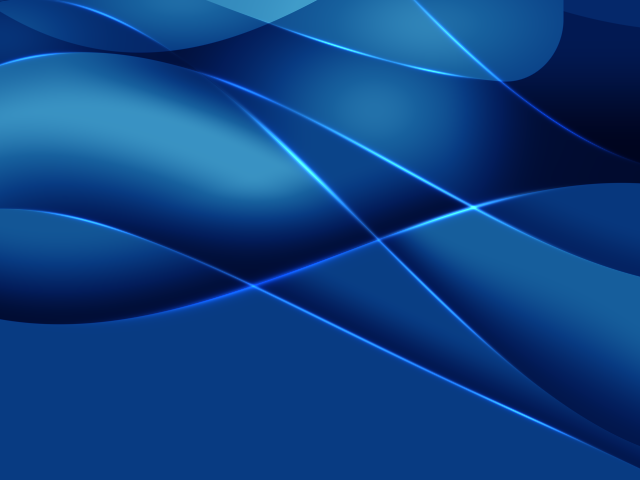
Write a WebGL 1 fragment shader that draws this background.

```glsl
precision highp float;
// Overlapping translucent blue waves with glowing cyan edges.
uniform vec2 u_resolution;

const vec3 BLUE_GLOW = vec3(0.01, 0.16, 0.66);
const vec3 CYAN_CORE = vec3(0.24, 0.56, 0.50);

// Smooth quartic through five evenly spaced heights over x = 0 .. 4/3.
float wave(float x, vec4 h, float last) {
  float s = x * 3.0;
  float d1 = h.y - h.x;
  float d2 = h.z - 2.0 * h.y + h.x;
  float d3 = h.w - 3.0 * h.z + 3.0 * h.y - h.x;
  float d4 = last - 4.0 * h.w + 6.0 * h.z - 4.0 * h.y + h.x;
  return h.x + s * (d1 + (s - 1.0) / 2.0 * (d2 + (s - 2.0) / 3.0 * (d3 + (s - 3.0) / 4.0 * d4)));
}

// Approximate signed distance to a wave, positive above it.
float side(vec2 p, vec4 h, float last) {
  float y = wave(p.x, h, last);
  float slope = (wave(p.x + 0.005, h, last) - y) / 0.005;
  return (p.y - y) / sqrt(1.0 + slope * slope);
}

float inside(float d) {
  return smoothstep(-0.0015, 0.0015, d);
}

float blob(vec2 p, vec2 center, vec2 radius) {
  vec2 q = (p - center) / radius;
  return exp(-dot(q, q));
}

// Brightness to colour: near-black navy, blue, then pale teal.
vec3 tone(float t) {
  vec3 c = mix(vec3(0.0, 0.01, 0.10), vec3(0.01, 0.11, 0.35), clamp(t * 4.0, 0.0, 1.0));
  c = mix(c, vec3(0.03, 0.23, 0.51), clamp(t * 4.0 - 1.0, 0.0, 1.0));
  c = mix(c, vec3(0.09, 0.38, 0.62), clamp(t * 4.0 - 2.0, 0.0, 1.0));
  return mix(c, vec3(0.25, 0.61, 0.79), clamp(t * 4.0 - 3.0, 0.0, 1.0));
}

// Light along an edge, fading away from its center.
vec3 glint(float d, float x, float center, float spread, float width, float core) {
  float along = (x - center) / spread;
  float r = abs(d) / width;
  return exp(-along * along) * (BLUE_GLOW * exp(-r * 1.5) + CYAN_CORE * core * exp(-r * r * 3.5));
}

void main() {
  vec2 p = gl_FragCoord.xy / u_resolution * vec2(4.0 / 3.0, 1.0);
  float x = p.x;

  // Edges of the long ribbons
  float low = side(p, vec4(0.566, 0.490, 0.337, 0.177), 0.024);
  float rising = side(p, vec4(0.335, 0.349, 0.455, 0.572), 0.618);
  float middle = side(p, vec4(0.865, 0.872, 0.741, 0.561), 0.424);
  float steep = side(p, vec4(0.997, 0.908, 0.623, 0.297), 0.071);
  // Edges of the upper sheets
  float lobeBottom = side(p, vec4(1.191, 1.038, 0.915, 0.835), 0.861);
  float bowl = side(p, vec4(0.976, 0.892, 1.003, 1.208), 1.347);
  float fall = side(p, vec4(2.302, 1.694, 1.226, 0.868), 0.660);
  float corner = side(p, vec4(2.010, 1.578, 1.255, 1.043), 0.943);
  vec2 cornerGap = max(0.13 - vec2(lobeBottom, 1.174 - x), 0.0);
  float lobe = inside(0.13 - length(cornerGap));

  float aLow = inside(low);
  float aRising = inside(rising);
  float aMiddle = inside(middle);
  float aSteep = inside(steep);
  float aFall = inside(fall);
  float aBowl = inside(bowl);

  // Upper band, dark right side and its corner sheet
  float bandFade = 1.0 - 0.8 * smoothstep(0.92, 1.16, x);
  float t = 0.08 + 0.74 * bandFade * blob(p, vec2(0.78, 0.77), vec2(0.28, 0.21));
  float night = 0.02 + 0.2 * smoothstep(0.68, 0.92, p.y) + 0.13 * inside(corner);
  t = mix(t, night, aFall);

  // Upper left sheets and the rounded lobe
  float leftFold = 0.14 + 0.3 * blob(p, vec2(0.0, 0.92), vec2(0.17, 0.1)) + 0.2 * aBowl;
  t = mix(t, leftFold, (1.0 - aSteep) * aMiddle * (1.0 - smoothstep(0.44, 0.47, x)));
  float bowlTone = 0.32 + 0.48 * blob(p, vec2(0.38, 1.0), vec2(0.28, 0.11));
  t = mix(t, bowlTone, aBowl * aSteep);
  float lobeTone = 0.57 + 0.33 * blob(p, vec2(0.90, 0.95), vec2(0.26, 0.13));
  lobeTone += 0.34 * aBowl - 0.10 * aFall;
  t = mix(t, lobeTone, lobe);

  // Large bright left ribbon
  float leftLight = exp(-x * 5.0);
  float lift = smoothstep(-0.02 - 0.06 * leftLight, 0.21, low) * smoothstep(-0.01, 0.22, rising);
  float topShade = mix(0.74, 0.3, smoothstep(0.1, 0.42, x));
  lift *= mix(topShade, 1.0, smoothstep(0.0, 0.12, -middle));
  float ribbon = 0.08 + 0.2 * leftLight + (0.88 - 0.2 * leftLight) * lift;
  t = mix(t, ribbon, (1.0 - aMiddle) * (1.0 - aSteep) * aRising * aLow);

  // Facets around the crossings
  float wedge = 0.1 + 0.46 * smoothstep(0.0, 0.16, rising) * mix(0.5, 1.0, smoothstep(0.45, 0.66, x));
  t = mix(t, wedge, (1.0 - aMiddle) * aSteep * aRising);
  float tail = 0.3 + 0.17 * smoothstep(0.0, 0.1, middle);
  t = mix(t, tail, aMiddle * (1.0 - aRising));
  float reach = mix(0.08, 0.24, smoothstep(0.8, 1.3, x));
  float rightRibbon = 0.2 + 0.53 * smoothstep(0.0, reach, steep);
  t = mix(t, rightRibbon, (1.0 - aMiddle) * (1.0 - aRising) * aSteep);
  float strip = 0.2 + 0.32 * smoothstep(0.0, 0.10, low);
  t = mix(t, strip, (1.0 - aRising) * (1.0 - aSteep) * aLow);
  float pocket = 0.1 + 0.58 * smoothstep(0.0, 0.2, rising);
  t = mix(t, pocket, (1.0 - aLow) * aRising * (1.0 - aSteep));
  t = mix(t, 0.5, (1.0 - aLow) * (1.0 - aRising));

  // Glowing edges
  vec3 color = tone(t);
  color += glint(low, x, 0.18, 0.09, 0.004, 0.7) + glint(low, x, 0.72, 0.32, 0.005, 0.6);
  color += glint(low, x, 1.09, 0.10, 0.004, 0.7);
  color += glint(rising, x, 0.55, 0.24, 0.009, 0.15) + glint(rising, x, 0.95, 0.13, 0.007, 1.0);
  color += glint(middle, x, 0.06, 0.07, 0.004, 0.6) + glint(middle, x, 0.50, 0.07, 0.005, 0.4);
  color += glint(middle, x, 0.87, 0.21, 0.006, 1.0);
  color += glint(steep, x, 0.22, 0.08, 0.004, 0.6) + glint(steep, x, 0.63, 0.10, 0.008, 1.0);
  color += glint(steep, x, 0.90, 0.12, 0.005, 0.7);
  color += glint(lobeBottom, x, 0.70, 0.09, 0.004, 1.0) + glint(lobeBottom, x, 0.90, 0.06, 0.004, 0.9);
  color += glint(fall, x, 0.96, 0.09, 0.005, 0.6) + glint(fall, x, 1.16, 0.11, 0.004, 0.1);
  gl_FragColor = vec4(min(color, 1.0), 1.0);
}
```
